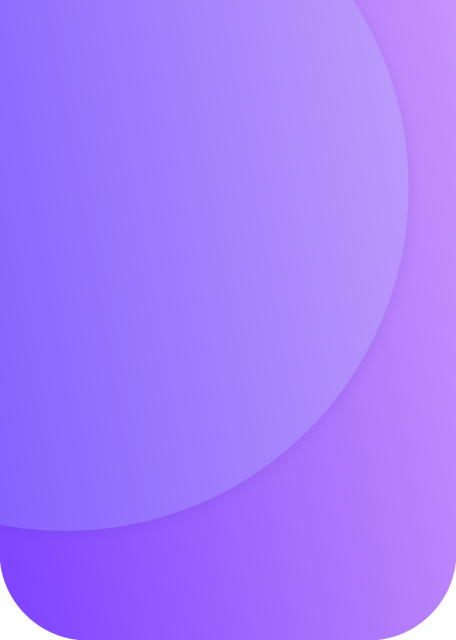
This background is drawn by a Shadertoy shader. Its source:

```glsl
// Violet gradient card with rounded lower corners and a large translucent disc.

const vec3 PAPER  = vec3(1.0);
const vec3 VIOLET = vec3(0.490, 0.262, 1.0);
const vec3 LILAC  = vec3(0.780, 0.575, 0.985);
const vec3 TINT   = vec3(0.66, 0.96, 0.985);
const vec3 SHADE  = vec3(0.36, 0.16, 0.72);

float discDistance(vec2 p, vec2 center, float radius) {
    return length(p - center) - radius;
}

float boxDistance(vec2 p, vec2 center, vec2 halfSize, float radius) {
    vec2 q = abs(p - center) - halfSize + radius;
    return length(max(q, 0.0)) + min(max(q.x, q.y), 0.0) - radius;
}

// Coverage with an edge one pixel wide
float coverage(float dist, float pixel) {
    return clamp(0.5 - dist / pixel, 0.0, 1.0);
}

// Blurred drop shadow, fading outward from the shape
float softShadow(float dist, float blur) {
    return 1.0 - smoothstep(-blur, blur, dist);
}

// Slanted gradient from the lower left to the upper right
vec3 cardGradient(vec2 uv) {
    return mix(VIOLET, LILAC, clamp(dot(uv, vec2(0.8, 0.2)), 0.0, 1.0));
}

void mainImage(out vec4 fragColor, in vec2 fragCoord) {
    float pixel = 1.0 / iResolution.y;
    float aspect = iResolution.x / iResolution.y;
    vec2 p = fragCoord * pixel;

    vec3 color = cardGradient(fragCoord / iResolution.xy);

    // Disc with its shadow
    vec2 discCenter = vec2(0.143 * aspect, 0.707);
    float discRadius = 0.753 * aspect;
    float disc = coverage(discDistance(p, discCenter, discRadius), pixel);
    float shadowDist = discDistance(p, discCenter - vec2(0.0, 0.005), discRadius);
    float shadow = softShadow(shadowDist, 0.022) * (1.0 - disc);
    color = mix(color, SHADE, 0.16 * shadow);
    color = mix(color, TINT, 0.16 * disc);

    // Card outline, extended above the canvas so only its lower corners show
    vec2 cardHalf = vec2(0.5 * aspect, 1.0);
    float card = boxDistance(p, cardHalf, cardHalf, 0.193 * aspect);
    color = mix(PAPER, color, coverage(card - 0.5 * pixel, pixel));

    fragColor = vec4(color, 1.0);
}
```
